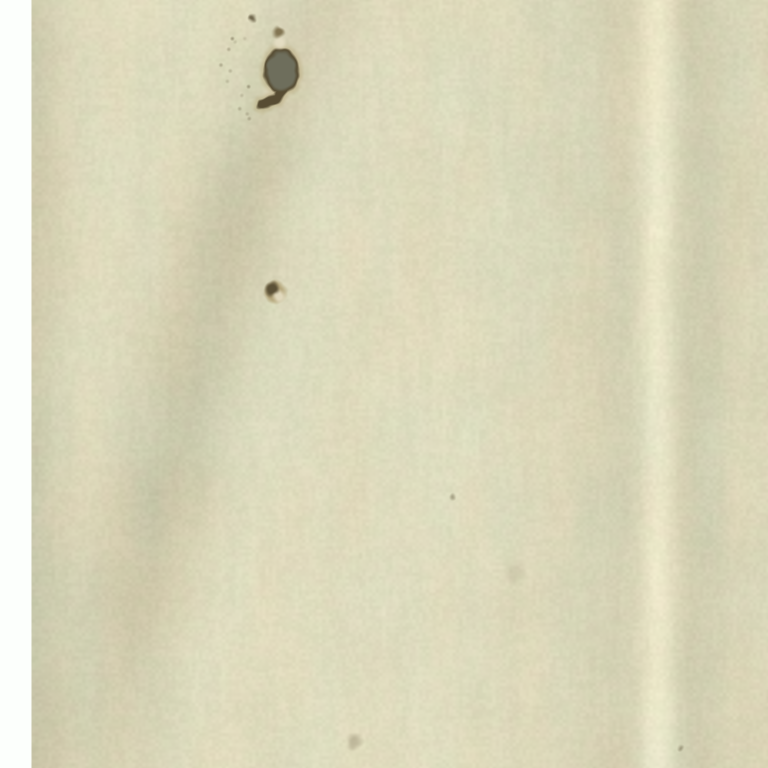
Give the GLSL for this texture, as a three.js fragment shader.

```glsl
// Aged cream paper with a white margin, a soft vertical ridge and a slanted
// shadow fold. Smooth tone profiles give the shading, layered value noise the
// grain, and distance functions the dark stains and specks.

varying vec2 vUv;

float hash(vec2 p) {
  vec3 q = fract(vec3(p.xyx) * 0.1031);
  q += dot(q, q.yzx + 33.33);
  return fract((q.x + q.y) * q.z);
}

float noise(vec2 p) {
  vec2 i = floor(p), f = fract(p);
  f = f * f * (3.0 - 2.0 * f);
  return mix(mix(hash(i), hash(i + vec2(1.0, 0.0)), f.x),
             mix(hash(i + vec2(0.0, 1.0)), hash(i + 1.0), f.x), f.y);
}

float centred(vec2 p) { return noise(p) - 0.5; }

float bell(float x, float width) { return exp(-x * x / (width * width)); }

// Soft-edged disc mask
float spot(vec2 p, vec2 centre, float radius, float blur) {
  return 1.0 - smoothstep(radius - blur, radius + blur, length(p - centre));
}

float segment(vec2 p, vec2 a, vec2 b) {
  vec2 ab = b - a;
  return length(p - a - ab * clamp(dot(p - a, ab) / dot(ab, ab), 0.0, 1.0));
}

// Broad light and shade of the sheet
float sheetTone(vec2 p) {
  float tone = 0.872;
  tone -= 0.075 * bell(p.x - 0.03, 0.05);
  tone -= 0.022 * smoothstep(0.58, 0.77, p.x);
  tone -= 0.022 * bell(p.x - 0.805, 0.035);
  tone -= 0.035 * bell(p.x - 0.905, 0.035);
  tone += 0.075 * bell(p.x - 0.857, 0.023);

  // Slanted fold, steeper toward the bottom and fading at both ends
  float foldX = 0.155 + 0.12 * p.y + 0.14 * p.y * p.y;
  float side = p.x - foldX;
  float fold = bell(side, side < 0.0 ? 0.075 : 0.055);
  tone -= 0.083 * fold * smoothstep(-0.15, 0.35, p.y) * (1.0 - 0.5 * smoothstep(0.7, 1.0, p.y));
  tone -= 0.03 * bell(p.x - 0.10, 0.10) * (1.0 - smoothstep(0.0, 0.4, p.y));
  return tone;
}

vec3 paper(vec2 p) {
  vec3 color = vec3(sheetTone(p)) - vec3(0.0, 0.013, 0.13);
  // Clouds, faint weave and fine grain
  color += 0.016 * centred(p * 14.0) + 0.014 * centred(p * vec2(70.0, 12.0));
  color += 0.012 * centred(p * vec2(190.0, 30.0)) + 0.010 * centred(p * vec2(40.0, 210.0));
  color += 0.030 * centred(p * 230.0 + 7.0);
  // Weak pink and green mottling
  color += vec3(0.016, -0.008, 0.008) * centred(p * 65.0 + 31.0);
  color += vec3(0.022, -0.004, -0.012) * centred(p * vec2(26.0, 9.0) + 53.0);
  color += vec3(0.03, 0.0, 0.01) * 0.6 * spot(p, vec2(0.41, 0.93), 0.02, 0.07);
  return color;
}

vec3 stains(vec3 color, vec2 p) {
  vec3 brown = vec3(0.34, 0.30, 0.20), slate = vec3(0.43, 0.43, 0.36);
  vec3 halo = vec3(0.91, 0.88, 0.78);
  vec2 q = p + 0.004 * vec2(centred(p * 120.0), centred(p * 120.0 + 19.0));

  // Large blot with a hooked tail and brown rim
  vec2 d = (q - vec2(0.366, 0.908)) / vec2(0.0225, 0.029);
  float body = (length(d) - 1.0) * 0.0225;
  float tail = min(segment(q, vec2(0.371, 0.886), vec2(0.360, 0.872)),
                   segment(q, vec2(0.360, 0.872), vec2(0.341, 0.864))) - 0.0065;
  float blot = min(body, tail);
  color = mix(color, halo, 0.4 * spot(p, vec2(0.351, 0.880), 0.007, 0.004));
  color = mix(color, brown * 2.0, 0.35 * (1.0 - smoothstep(0.0, 0.009, blot)));
  color = mix(color, brown, 1.0 - smoothstep(-0.002, 0.002, blot));
  color = mix(color, slate, 1.0 - smoothstep(-0.006, -0.001, body));

  // Droplet above the blot, with a pale gap beneath
  color = mix(color, halo, 0.8 * spot(p, vec2(0.364, 0.944), 0.007, 0.004));
  color = mix(color, brown * 1.4, 0.9 * spot(q, vec2(0.363, 0.957), 0.0065, 0.004));
  color = mix(color, brown, 0.8 * spot(q, vec2(0.328, 0.976), 0.0035, 0.003));

  // Small pit: dark upper left, lit lower right
  color = mix(color, brown * 1.9, 0.7 * spot(q, vec2(0.359, 0.620), 0.013, 0.004));
  color = mix(color, halo, 0.85 * spot(q, vec2(0.364, 0.615), 0.007, 0.004));
  color = mix(color, brown, 0.95 * spot(q, vec2(0.355, 0.624), 0.008, 0.004));

  // Faint lone marks
  color = mix(color, brown, 0.4 * spot(q, vec2(0.589, 0.353), 0.003, 0.003));
  color = mix(color, brown, 0.25 * spot(q, vec2(0.462, 0.034), 0.008, 0.006));
  color = mix(color, brown, 0.10 * spot(q, vec2(0.671, 0.254), 0.010, 0.009));
  color = mix(color, brown, 0.4 * spot(q, vec2(0.887, 0.026), 0.003, 0.003));

  // Spatter left of the blot
  for (int i = 0; i < 12; i++) {
    float k = float(i);
    vec2 at = vec2(0.285, 0.835) + vec2(0.05, 0.12) * vec2(hash(vec2(k, 3.0)), hash(vec2(k, 8.0)));
    color = mix(color, brown, (0.15 + 0.3 * hash(vec2(k, 5.0))) * spot(p, at, 0.002, 0.002));
  }
  return color;
}

void main() {
  vec3 color = stains(paper(vUv), vUv);
  float margin = 1.0 - smoothstep(0.0395, 0.0425, vUv.x);
  gl_FragColor = vec4(mix(color, vec3(0.99, 1.0, 0.99), margin), 1.0);
}
```
